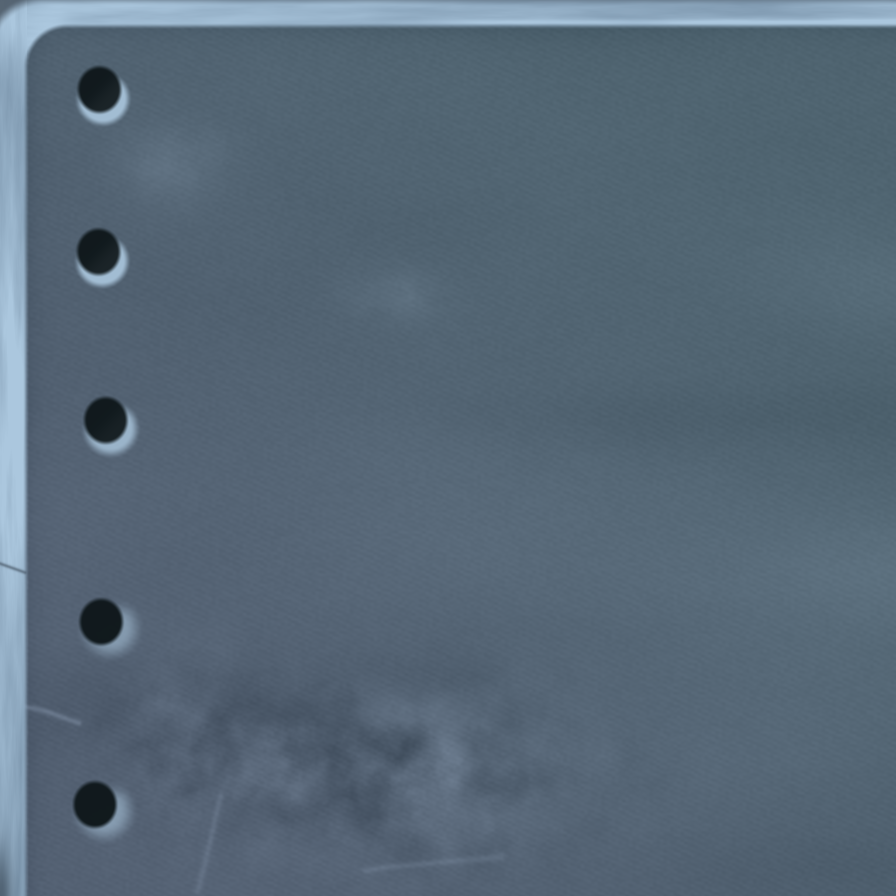
Write a WebGL 2 fragment shader that draws this texture.

```glsl
#version 300 es
precision highp float;
// A brushed blue-grey metal plate with a pale worn rim and a column of drilled holes.
uniform vec2 u_resolution;
out vec4 outColor;

const vec3 STEEL = vec3(0.322, 0.388, 0.452);
const vec3 RIM_MID = vec3(0.47, 0.57, 0.66);
const vec3 RIM_LIGHT = vec3(0.67, 0.78, 0.87);
const vec3 SHADOW = vec3(0.20, 0.25, 0.30);
const vec3 HOLE_DARK = vec3(0.065, 0.100, 0.115);

float hash(vec2 p) {
  vec3 q = fract(p.xyx * vec3(0.1031, 0.1030, 0.0973));
  q += dot(q, q.yzx + 33.33);
  return fract((q.x + q.y) * q.z);
}

float noise(vec2 p) {
  vec2 i = floor(p), f = fract(p);
  f = f * f * (3.0 - 2.0 * f);
  return mix(mix(hash(i), hash(i + vec2(1, 0)), f.x),
             mix(hash(i + vec2(0, 1)), hash(i + vec2(1, 1)), f.x), f.y);
}

float fbm(vec2 p) {
  float sum = 0.0, amp = 0.5;
  for (int i = 0; i < 5; i++) {
    sum += amp * noise(p);
    p = mat2(1.6, 1.2, -1.2, 1.6) * p + 7.3;
    amp *= 0.5;
  }
  return sum;
}

// Soft elliptical spot: 1 at the centre, fading outwards.
float glow(vec2 p, vec2 centre, vec2 size) {
  vec2 q = (p - centre) / size;
  return exp(-dot(q, q));
}

// Soft line along a segment.
float scratch(vec2 p, vec2 a, vec2 b, float width) {
  vec2 ab = b - a;
  float t = clamp(dot(p - a, ab) / dot(ab, ab), 0.0, 1.0);
  float d = length(p - a - ab * t) / width;
  return exp(-d * d);
}

// Signed distance past a rounded upper-left corner.
float cornerDistance(vec2 p, vec2 corner, float radius) {
  vec2 q = vec2(corner.x + radius - p.x, p.y - corner.y + radius);
  return length(max(q, 0.0)) + min(max(q.x, q.y), 0.0) - radius;
}

vec3 plateColor(vec2 p) {
  float shade = 0.035 * (fbm(p * vec2(3.0, 7.0) + 2.0) - 0.48);
  // Broad reflections and darker bands
  shade += 0.045 * glow(p, vec2(1.0, 0.36), vec2(0.28, 0.07));
  shade += 0.025 * glow(p, vec2(0.47, 0.43), vec2(0.25, 0.14));
  shade += 0.022 * glow(p, vec2(0.83, 0.20), vec2(0.30, 0.12));
  shade += 0.020 * glow(p, vec2(1.0, 0.68), vec2(0.15, 0.06));
  shade -= 0.022 * glow(p, vec2(0.80, 0.535), vec2(0.30, 0.035));
  shade -= 0.030 * glow(p, vec2(0.10, 0.21), vec2(0.09, 0.05));
  shade -= 0.028 * glow(p, vec2(0.38, 0.18), vec2(0.22, 0.09));
  shade -= 0.025 * glow(p, vec2(0.95, 0.03), vec2(0.15, 0.05));
  // Scuffed patches
  float wear = fbm(p * 24.0);
  shade += 0.09 * wear * glow(p, vec2(0.19, 0.82), vec2(0.06, 0.045));
  shade += 0.07 * wear * glow(p, vec2(0.44, 0.67), vec2(0.055, 0.03));
  shade += 0.26 * (wear - 0.37) * glow(p, vec2(0.43, 0.14), vec2(0.20, 0.09));
  shade += 0.16 * (wear - 0.40) * glow(p, vec2(0.20, 0.18), vec2(0.08, 0.08));
  // Fine scratches, bent by slow noise
  vec2 w = p + 0.012 * (noise(p * 18.0) - 0.5);
  shade += 0.05 * scratch(w, vec2(0.215, 0.0), vec2(0.245, 0.11), 0.004);
  shade += 0.05 * scratch(w, vec2(0.41, 0.03), vec2(0.56, 0.045), 0.004);
  shade += 0.10 * scratch(w, vec2(0.02, 0.215), vec2(0.09, 0.195), 0.003);
  // Woven grain
  shade += 0.016 * (noise(p * vec2(260.0, 340.0)) - 0.5);
  shade += 0.004 * sin(p.x * 420.0 + p.y * 900.0);
  vec3 tint = mix(vec3(0.008, -0.006, 0.0), vec3(-0.012, 0.004, -0.012),
                  smoothstep(0.1, 1.1, p.x * 0.6 + p.y * 0.6));
  return STEEL + tint + shade * vec3(0.95, 1.0, 1.08);
}

vec3 rimColor(vec2 p, float d) {
  float streak = fbm(p * vec2(90.0, 9.0) * step(p.x, 0.03) + p * vec2(7.0, 60.0) * step(0.03, p.x));
  float side = 0.35 + 0.65 * glow(p, vec2(0.012, 0.53), vec2(0.05, 0.22));
  float top = mix(0.75, 0.45, smoothstep(0.1, 0.6, p.x));
  float light = mix(side, top, smoothstep(0.02, 0.07, p.x));
  light += 0.5 * glow(p, vec2(0.02, 0.97), vec2(0.05, 0.05)) + 0.9 * (streak - 0.48);
  // Bright lip that runs along the right part of the top edge
  light += 0.6 * smoothstep(0.35, 0.6, p.x) * exp(-pow((d - 0.005) / 0.004, 2.0));
  vec3 color = mix(RIM_MID, RIM_LIGHT, clamp(light, 0.0, 1.0));
  // Dark outer border, rounded corner and marks
  float outer = cornerDistance(p, vec2(-0.012, 0.999), 0.06);
  color = mix(color, SHADOW + 0.08, 0.85 * smoothstep(-0.006, 0.008, outer));
  color = mix(color, SHADOW, 0.6 * glow(p, vec2(0.0), vec2(0.014, 0.05)));
  return mix(color, STEEL, 0.7 * scratch(p, vec2(0.0, 0.371), vec2(0.028, 0.361), 0.002));
}

void main() {
  vec2 p = gl_FragCoord.xy / u_resolution;
  float aa = 1.5 / min(u_resolution.x, u_resolution.y);
  float d = cornerDistance(p, vec2(0.030, 0.970), 0.045);
  vec3 color = plateColor(p) - 0.035 * exp(-max(-d, 0.0) / 0.012);
  color = mix(color, rimColor(p, d), smoothstep(-0.003, 0.003 + aa, d));

  // Drilled holes, each with a lit lower-right lip that softens down the column
  vec2 holes[5] = vec2[5](vec2(0.111, 0.900), vec2(0.110, 0.719), vec2(0.118, 0.531),
                         vec2(0.113, 0.306), vec2(0.106, 0.102));
  for (int i = 0; i < 5; i++) {
    float worn = smoothstep(1.5, 3.0, float(i));
    vec2 q = p - holes[i];
    float lip = length(q - mix(vec2(0.004, -0.010), vec2(0.010, -0.007), worn)) - 0.028;
    float soft = mix(0.003, 0.010, worn) + aa;
    float lit = (1.0 - smoothstep(-soft, soft, lip)) * mix(0.90, 0.55, worn);
    color = mix(color, RIM_LIGHT, lit * smoothstep(0.025, -0.012, q.y - q.x * 0.5));
    float bore = length(q * vec2(1.03, 0.96)) - 0.0245;
    vec3 inside = HOLE_DARK + 0.04 * smoothstep(-0.01, 0.025, q.x - q.y) * (1.0 - worn);
    color = mix(color, inside, 1.0 - smoothstep(-0.0015 - aa, 0.0015 + aa, bore));
  }
  outColor = vec4(color, 1.0);
}
```
